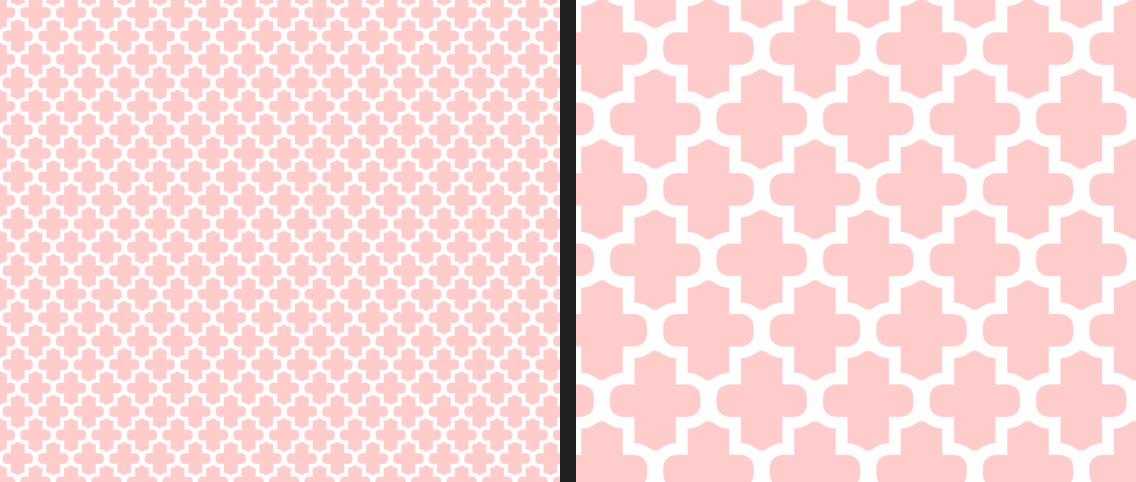
Left, the full canvas; right, a detail of the centre.
Give the GLSL for this pattern, as a WebGL 2 fragment shader.

```glsl
#version 300 es
precision highp float;
// Moroccan quatrefoil trellis: white outlines on pale pink, in a half-drop lattice.
// Space is folded by symmetry into one quarter of a cell, where the outline is
// the edge of a round-ended arm joined to an upright body.

#define CELLS_ACROSS 15.77   // repeats over the canvas width
#define ROW_STEP 0.661       // distance between rows, in cell widths
#define LOBE_RADIUS 0.208    // radius of the rounded side arms
#define LINE_WIDTH 0.110     // outline thickness, in cell widths
#define JOINT_BLEND 0.080    // fillet where neighbouring arms touch
#define EDGE_SOFTNESS 0.85   // half width of the smoothed edge, in pixels
#define PINK vec3(1.0, 0.80, 0.80)
#define WHITE vec3(1.0, 0.995, 0.995)

uniform vec2 u_resolution;
out vec4 outColor;

// Smooth minimum, which fills the notch between two nearby lines.
float smoothMin(float a, float b, float k) {
    float h = max(k - abs(a - b), 0.0) / k;
    return min(a, b) - 0.25 * h * h * k;
}

// Fold the plane into the lower half of one lattice quarter.
vec2 foldToQuarter(vec2 p) {
    vec2 period = vec2(1.0, 2.0 * ROW_STEP);
    vec2 q = abs(p - period * floor(p / period + 0.5));
    // A half turn maps the offset row onto the main row.
    return q.y > 0.5 * ROW_STEP ? vec2(0.5, ROW_STEP) - q : q;
}

// Distance to the centre line of the trellis.
float trellisDistance(vec2 p) {
    vec2 q = foldToQuarter(p);
    float lobeCentre = 0.5 - LOBE_RADIUS;
    float arm = length(vec2(max(q.x - lobeCentre, 0.0), q.y)) - LOBE_RADIUS;
    float body = q.x - 0.25;
    float nextArm = length(q - vec2(0.5 + LOBE_RADIUS, 0.0)) - LOBE_RADIUS;
    return smoothMin(abs(min(arm, body)), abs(nextArm), JOINT_BLEND);
}

void main() {
    float cellsPerPixel = CELLS_ACROSS / u_resolution.x;
    vec2 p = gl_FragCoord.xy * cellsPerPixel;
    float edge = trellisDistance(p) - 0.5 * LINE_WIDTH;
    float soft = EDGE_SOFTNESS * cellsPerPixel;
    float line = 1.0 - smoothstep(-soft, soft, edge);
    outColor = vec4(mix(PINK, WHITE, line), 1.0);
}
```
